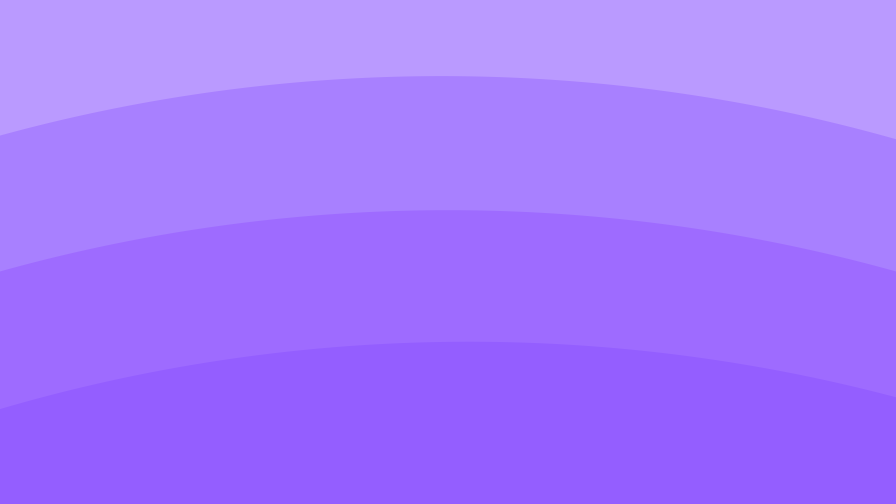
This background is drawn by a WebGL 1 fragment shader. Its source:

```glsl
precision highp float;
// Draws four flat violet bands separated by broad, gently curved arcs.

uniform vec2 u_resolution;

const vec3 LILAC = vec3(0.73, 0.602, 1.0);
const vec3 LAVENDER = vec3(0.66, 0.5, 1.0);
const vec3 VIOLET = vec3(0.62, 0.42, 1.0);
const vec3 DEEP_VIOLET = vec3(0.58, 0.37, 1.0);
const float ARC_RADIUS = 3.31;

// Signed distance to a disc whose topmost point is apex.
float discDistance(vec2 p, vec2 apex, float radius) {
    return length(p - apex + vec2(0.0, radius)) - radius;
}

// Lays a disc of one colour over the base, with an edge one pixel wide.
vec3 layDisc(vec3 base, vec3 color, vec2 p, vec2 apex, float pixel) {
    float d = discDistance(p, apex, ARC_RADIUS);
    float coverage = clamp(0.5 - d / pixel, 0.0, 1.0);
    return mix(base, color, coverage);
}

void main() {
    // Canvas height is one unit; x is measured from the centre line.
    float pixel = 1.0 / u_resolution.y;
    vec2 p = vec2(gl_FragCoord.x - 0.5 * u_resolution.x, gl_FragCoord.y) * pixel;

    // Bands from back to front.
    vec3 color = LILAC;
    color = layDisc(color, LAVENDER, p, vec2(-0.013, 0.849), pixel);
    color = layDisc(color, VIOLET, p, vec2(0.0, 0.583), pixel);
    color = layDisc(color, DEEP_VIOLET, p, vec2(0.042, 0.322), pixel);

    gl_FragColor = vec4(color, 1.0);
}
```
